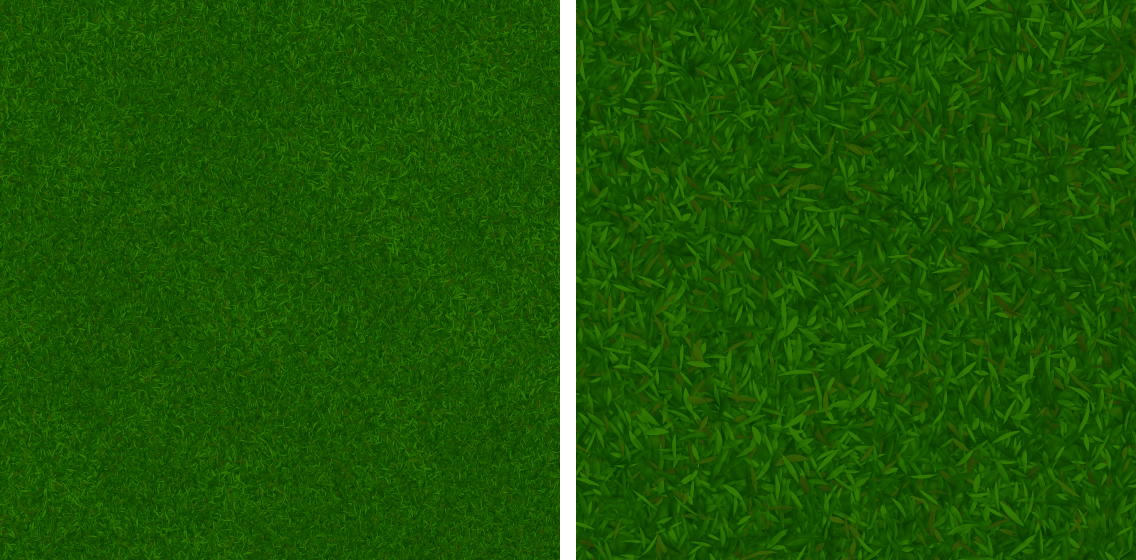
Left: the whole. Right: its middle third, enlarged.
Give the GLSL for this texture, as a WebGL 2 fragment shader.

```glsl
#version 300 es
precision highp float;
// Dense lawn seen from above: layered short blades with soft lush patches.

uniform vec2 u_resolution;
out vec4 outColor;

const int LAYERS = 10;             // sheets of blades, bottom to top
const float CELLS = 75.0;          // blade cells across the canvas
const vec2 HALF_LENGTH = vec2(0.0040, 0.0112);
const vec2 HALF_WIDTH = vec2(0.0010, 0.0021);
const float LEAN = 2.1;            // largest tilt from upright, radians
const float BEND = 0.35;           // curvature of a blade
const float SHADOW = 0.28;         // darkening around a blade
const float SHADOW_REACH = 0.0022; // how far that darkening extends
const float TONE_BASE = 0.51;      // tone of the lowest blades
const float TONE_SPREAD = 1.12;    // tone variation between blades
const float LUSH_TONE = 0.10;      // brightening in lush patches
const float PATCH_SCALE = 7.0;     // lush patches across the canvas
const float GRAIN_SCALE = 300.0;   // fine mottling across the canvas
const float GRAIN_TONE = 0.30;
const float DRY_CHANCE = 0.09;     // share of withered blades
const vec3 DARK_GREEN = vec3(0.045, 0.240, 0.000);
const vec3 MID_GREEN = vec3(0.092, 0.340, 0.000);
const vec3 LIGHT_GREEN = vec3(0.175, 0.440, 0.010);
const vec3 DRY_BROWN = vec3(0.185, 0.325, 0.012);

// Integer hash giving three values in 0..1
vec3 hash3(ivec3 key) {
    uvec3 v = uvec3(key) * 1664525u + 1013904223u;
    v.x += v.y * v.z;
    v.y += v.z * v.x;
    v.z += v.x * v.y;
    v ^= v >> 16u;
    v.x += v.y * v.z;
    v.y += v.z * v.x;
    v.z += v.x * v.y;
    return vec3(v >> 8u) / 16777216.0;
}

float valueNoise(vec2 p, int seed) {
    ivec2 i = ivec2(floor(p));
    vec2 f = fract(p);
    f = f * f * (3.0 - 2.0 * f);
    float a = hash3(ivec3(i, seed)).x;
    float b = hash3(ivec3(i + ivec2(1, 0), seed)).x;
    float c = hash3(ivec3(i + ivec2(0, 1), seed)).x;
    float d = hash3(ivec3(i + ivec2(1, 1), seed)).x;
    return mix(mix(a, b, f.x), mix(c, d, f.x), f.y);
}

// Paints one blade over ground, which holds (tone, dryness)
vec2 paintBlade(vec2 ground, vec2 uv, ivec2 cell, int layer, float lush, float pixel) {
    vec3 place = hash3(ivec3(cell, layer * 3 + 11));
    vec3 form = hash3(ivec3(cell, layer * 3 + 12));
    vec3 look = hash3(ivec3(cell, layer * 3 + 13));

    // Blade space: x across, y along
    vec2 p = uv - (vec2(cell) + place.xy) / CELLS;
    float angle = (place.z + form.x - 1.0) * LEAN;
    float s = sin(angle), c = cos(angle);
    p = vec2(c * p.x - s * p.y, s * p.x + c * p.y);

    float size = mix(0.8, 1.1, lush);
    float halfLength = mix(HALF_LENGTH.x, HALF_LENGTH.y, form.y) * size;
    float halfWidth = mix(HALF_WIDTH.x, HALF_WIDTH.y, form.z * form.z) * size;
    float t = p.y / halfLength;
    float across = p.x - (look.x - 0.5) * BEND * halfLength * t * t;
    float edge = abs(across) - halfWidth * (1.0 - t * t);
    float ends = 1.0 - smoothstep(0.85, 1.1, abs(t));

    // Soft shadow first, then the blade itself
    float shade = ends * (1.0 - smoothstep(0.0, SHADOW_REACH, edge));
    ground.x *= 1.0 - SHADOW * shade;
    float cover = ends * clamp(0.5 - edge / pixel, 0.0, 1.0);
    float height = float(layer) / float(LAYERS - 1);
    float tone = TONE_BASE + 0.20 * height + (look.y - 0.5) * TONE_SPREAD;
    tone += 0.14 * t + 0.14 * clamp(across / halfWidth, -1.0, 1.0);
    tone += LUSH_TONE * (lush - 0.5);
    return mix(ground, vec2(tone, step(look.z, DRY_CHANCE)), cover);
}

vec3 grassColor(float tone, float dryness) {
    float t = clamp(tone, -0.1, 1.15);
    vec3 green = mix(DARK_GREEN, MID_GREEN, min(t * 2.0, 1.0));
    green = max(mix(green, LIGHT_GREEN, max(t * 2.0 - 1.0, 0.0)), 0.0);
    return mix(green, DRY_BROWN * (0.80 + 0.32 * t), dryness);
}

void main() {
    float side = min(u_resolution.x, u_resolution.y);
    vec2 uv = gl_FragCoord.xy / side;
    float pixel = 1.0 / side;

    // Broad variation of growth
    float lush = 0.65 * valueNoise(uv * PATCH_SCALE, 1)
               + 0.35 * valueNoise(uv * PATCH_SCALE * 2.7, 2);
    lush = smoothstep(0.2, 0.8, lush);

    // Thatch beneath the blades
    float thatch = valueNoise(uv * CELLS * 3.0, 3);
    vec2 ground = vec2(0.25 + 0.5 * thatch, 0.4 * smoothstep(0.6, 0.9, thatch));

    // Blades from the lowest sheet to the top one
    ivec2 home = ivec2(floor(uv * CELLS));
    for (int layer = 0; layer < LAYERS; layer++) {
        for (int y = -1; y <= 1; y++) {
            for (int x = -1; x <= 1; x++) {
                ground = paintBlade(ground, uv, home + ivec2(x, y), layer, lush, pixel);
            }
        }
    }
    ground.x += GRAIN_TONE * (valueNoise(uv * GRAIN_SCALE, 4) - 0.5);
    outColor = vec4(grassColor(ground.x, ground.y), 1.0);
}
```
